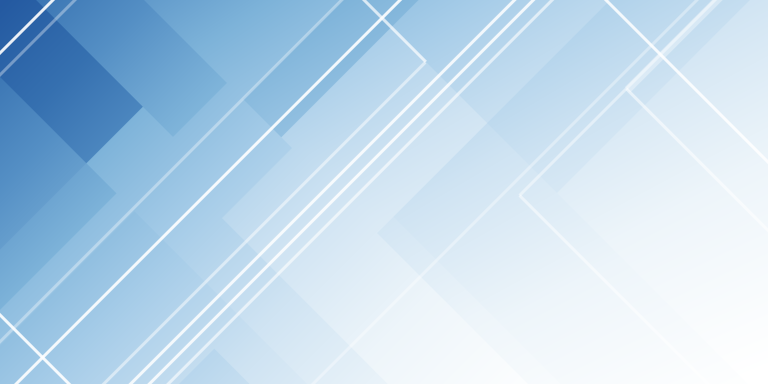
This background is drawn by a Shadertoy shader. Its source:

```glsl
// Diagonal glass panels and thin white rays over a blue to white gradient.
// Space is turned 45 degrees: q.x grows to the lower right, q.y to the upper
// right. Panels shift a tone value, which a colour ramp then turns into blue.

const vec3 RAMP[8] = vec3[8](
    vec3(0.14, 0.35, 0.63), vec3(0.21, 0.44, 0.69), vec3(0.33, 0.56, 0.77),
    vec3(0.49, 0.70, 0.85), vec3(0.65, 0.80, 0.91), vec3(0.81, 0.89, 0.95),
    vec3(0.93, 0.96, 0.98), vec3(1.0));

const float FAR = 9.0;

// Panel bounds in q: left, right, bottom, top
const int PANELS = 12;
const vec4 BOUNDS[PANELS] = vec4[PANELS](
    vec4(-FAR, 0.650, -0.200, 0.094), vec4(-FAR, 0.650, -FAR, -0.200),
    vec4(0.650, 0.807, -FAR, -0.200), vec4(-FAR, 0.807, 0.094, 0.375),
    vec4(0.890, 1.042, 0.375, FAR),   vec4(1.042, 1.090, 0.375, FAR),
    vec4(1.146, FAR, 0.010, 0.375),   vec4(1.090, 1.589, 0.375, 0.948),
    vec4(1.589, FAR, 0.460, 0.948),   vec4(1.589, 1.953, 0.948, FAR),
    vec4(1.466, FAR, -FAR, -0.350),   vec4(0.900, FAR, -FAR, -0.200));
const float SHIFT[PANELS] = float[PANELS](
    -1.3, -0.6, -0.4, -0.35, -0.35, -0.55, 0.3, 0.3, -0.12, -0.28, -0.3, -0.15);

// Rays: position, start, end, opacity
const int RISING = 7;
const vec4 RISING_RAYS[RISING] = vec4[RISING](
    vec4(0.138, -FAR, FAR, 0.90),  vec4(0.195, -FAR, FAR, 0.35),
    vec4(0.890, -FAR, FAR, 0.35),  vec4(1.042, -FAR, FAR, 0.90),
    vec4(1.270, -FAR, 0.945, 0.5), vec4(1.815, -FAR, FAR, 0.35),
    vec4(1.862, 0.844, FAR, 0.45));
const int FALLING = 5;
const vec4 FALLING_RAYS[FALLING] = vec4[FALLING](
    vec4(-0.820, -FAR, FAR, 0.90), vec4(0.948, -FAR, 1.270, 0.7),
    vec4(1.578, -FAR, FAR, 0.85),  vec4(1.400, 1.862, FAR, 0.55),
    vec4(0.844, 1.862, FAR, 0.50));

float edge(float distance, float blur) {
    return smoothstep(-blur, blur, distance);
}

float span(float v, float low, float high, float blur) {
    return edge(v - low, blur) * edge(high - v, blur);
}

float panel(vec2 q, vec4 b, float blur) {
    return span(q.x, b.x, b.y, blur) * span(q.y, b.z, b.w, blur);
}

// Opacity of a ray lying across one axis and running along the other
float ray(float across, float along, vec4 r, float halfWidth, float blur) {
    return r.w * edge(halfWidth - abs(across - r.x), blur)
               * span(along, r.y, r.z, blur);
}

vec3 rampColor(float tone) {
    vec3 color = RAMP[0];
    for (int i = 1; i < 8; i++) {
        color = mix(color, RAMP[i], clamp(tone + 2.0 - float(i), 0.0, 1.0));
    }
    return color;
}

// Light grows toward the lower right, with a cooler upper right corner
float baseTone(vec2 q) {
    return q.x * (2.9 - 0.287 * q.x) + 0.25 - 0.5 * max(q.y - 0.4, 0.0);
}

void mainImage(out vec4 fragColor, in vec2 fragCoord) {
    vec2 p = fragCoord / iResolution.y;
    vec2 q = vec2(p.x + 1.0 - p.y, p.x + p.y - 1.0);
    float blur = 1.0 / iResolution.y;

    // Translucent panels
    float tone = baseTone(q);
    for (int i = 0; i < PANELS; i++) {
        tone += SHIFT[i] * panel(q, BOUNDS[i], blur);
    }
    vec3 color = rampColor(tone);

    // White rays in both directions
    const vec3 white = vec3(1.0);
    const float halfWidth = 0.0055;
    for (int i = 0; i < RISING; i++) {
        color = mix(color, white, ray(q.x, q.y, RISING_RAYS[i], halfWidth, blur));
    }
    for (int i = 0; i < FALLING; i++) {
        color = mix(color, white, ray(q.y, q.x, FALLING_RAYS[i], halfWidth, blur));
    }

    // Evenly spaced trio of rays, and a broad glow at the upper right
    for (int i = 0; i < 3; i++) {
        vec4 trio = vec4(1.34 + 0.049 * float(i), -FAR, FAR, i == 2 ? 0.6 : 0.85);
        color = mix(color, white, ray(q.x, q.y, trio, halfWidth, blur));
    }
    vec4 glow = vec4(1.868, 1.40, FAR, 0.35);
    color = mix(color, white, ray(q.x, q.y, glow, 0.014, blur));

    fragColor = vec4(color, 1.0);
}
```
